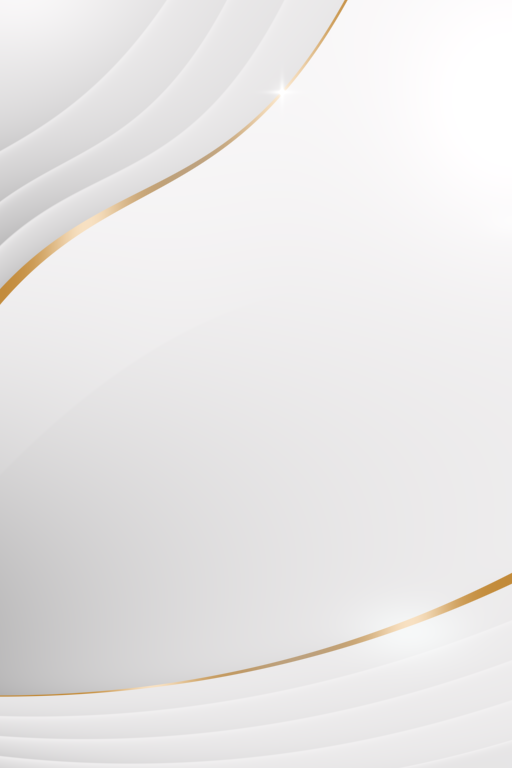
This background is drawn by a WebGL 2 fragment shader. Its source:

```glsl
#version 300 es
precision highp float;
// Pale satin background: a soft grey sheet between two stacks of curved layers,
// each stack closed by a tapering gold ribbon. Every edge is a cubic y(x), turned
// into an approximate distance that drives the shadows, rims and ribbons.
uniform vec2 u_resolution;
out vec4 fragColor;

const vec3 GOLD_DARK = vec3(0.76, 0.54, 0.22);
const vec3 GOLD_TAN = vec3(0.74, 0.63, 0.49);
const vec3 GOLD_PALE = vec3(0.97, 0.88, 0.76);
const vec3 PAPER_TINT = vec3(1.003, 0.997, 1.0);

// Signed distance to y = k.x + k.y x + k.z x^2 + k.w x^3, positive above.
float curveDistance(vec2 p, vec4 k) {
  float height = k.x + p.x * (k.y + p.x * (k.z + p.x * k.w));
  float slope = k.y + p.x * (2.0 * k.z + 3.0 * k.w * p.x);
  return (p.y - height) / sqrt(1.0 + slope * slope);
}

float glow(vec2 p, vec2 center, vec2 radius) {
  vec2 q = (p - center) / radius;
  return exp(-dot(q, q));
}

float above(float d, float pixel) {
  return smoothstep(-pixel, pixel, d);
}

// Brightness of a layer that darkens towards its lower edge and the left side.
float layerShade(float base, float d, float x, float depth, float reach, float fade) {
  return base - depth * exp(-max(d, 0.0) / reach - fade * x);
}

// Soft light rim just below an edge, with a crisp upper side.
float rim(float d, float width, float pixel) {
  return exp(-abs(d) / width) * (1.0 - above(d - 0.002, pixel));
}

float ribbon(float d, float halfWidth, float pixel) {
  return 1.0 - smoothstep(-pixel, pixel, abs(d) - halfWidth);
}

// Grey sheet, darkest near the lower left.
float sheetShade(vec2 p, float pixel) {
  float rise = (p.y - 0.22 - 0.3 * p.x) / 0.47;
  float shade = 0.947 - 0.21 * exp(-2.4 * p.x - rise * rise);
  float fold = curveDistance(p, vec4(0.572, 1.03, -0.71, 0.0));
  shade += 0.012 * above(fold, 2.0 * pixel) * exp(-max(fold, 0.0) / 0.2)
         * (1.0 - smoothstep(0.25, 0.6, p.x));
  shade += 0.025 * smoothstep(0.6, 1.5, p.y);
  return shade + 0.045 * glow(p, vec2(1.0, 1.27), vec2(0.22, 0.26));
}

// Upper stack; edgeDistance is measured from its gold border.
float upperShade(vec2 p, float edgeDistance, float pixel) {
  vec4 edges[3] = vec4[3](
    vec4(1.018, 0.9485, -2.264, 3.795),
    vec4(1.104, 0.7405, -1.618, 4.39),
    vec4(1.203, 0.55, 0.4, 2.1));
  float shade = layerShade(0.925, edgeDistance, p.x, 0.19, 0.055, 3.5);
  for (int i = 0; i < 3; i++) {
    float d = curveDistance(p, edges[i]);
    float depth = 0.19 - 0.03 * float(i);
    float layer = layerShade(0.92, d, p.x, depth, 0.085, 3.8);
    shade = mix(shade, layer, above(d, pixel));
    shade = mix(shade, 0.95, 0.65 * rim(d, 0.008, pixel));
  }
  return shade + 0.06 * glow(p, vec2(0.04, 1.52), vec2(0.2, 0.13));
}

// Lower stack, painted from the bottom layer up.
float lowerShade(vec2 p, float pixel) {
  float shade = 0.91 - 0.12 * exp(-2.5 * p.x);
  for (int i = 3; i >= 0; i--) {
    float n = float(i);
    vec4 edge = vec4(0.1 - 0.039 * n, -0.03 - 0.043 * n, 0.217 + 0.004 * n, 0.0);
    float d = curveDistance(p, edge);
    float layer = layerShade(0.928, d, p.x, 0.07 + 0.025 * n, 0.035, 2.0);
    shade = mix(shade, layer, above(d, pixel));
    shade = mix(shade, 0.955, 0.7 * rim(d, 0.007, pixel));
  }
  return shade;
}

// Gold along a ribbon: dark ends, tan middle, pale bands at two positions.
vec3 goldColor(float x, vec2 paleAt, float tanAt) {
  vec2 q = (vec2(x) - paleAt) / 0.085;
  vec3 gold = mix(GOLD_DARK, GOLD_TAN, exp(-pow((x - tanAt) / 0.17, 2.0)));
  return mix(gold, GOLD_PALE, min(exp(-q.x * q.x) + exp(-q.y * q.y), 1.0));
}

void main() {
  vec2 p = gl_FragCoord.xy / u_resolution.x;
  p.y *= 1.5 * u_resolution.x / u_resolution.y;
  float pixel = 0.8 / u_resolution.x;
  float upper = curveDistance(p, vec4(0.92, 1.13, -2.205, 2.666));
  float lower = curveDistance(p, vec4(0.1406, 0.0, 0.2, 0.03));

  // Sheet and stacks, with a contact shadow over the lower border.
  float shade = sheetShade(p, pixel);
  shade -= 0.055 * exp(-max(lower, 0.0) / 0.022) * (1.0 - 0.8 * p.x);
  shade = mix(shade, upperShade(p, upper, pixel), above(upper, pixel));
  shade = mix(lowerShade(p, pixel), shade, above(lower, pixel));
  vec3 color = shade * PAPER_TINT;

  // Light caught along the lower border.
  color = mix(color, vec3(0.98, 0.99, 0.99), 0.75 * glow(p, vec2(0.8, 0.265), vec2(0.11, 0.06)));

  // Gold ribbons.
  float upperWidth = mix(0.0105, 0.0025, smoothstep(-0.1, 0.62, p.x));
  float lowerWidth = mix(0.0012, 0.0095, p.x * p.x);
  color = mix(color, goldColor(p.x, vec2(0.17, 0.55), 0.38), ribbon(upper, upperWidth, pixel));
  color = mix(color, goldColor(p.x, vec2(0.3, 0.8), 0.58), ribbon(lower, lowerWidth, pixel));

  // Small sparkle on the upper ribbon and a glint at the right side.
  vec2 star = vec2(0.551, 1.32);
  float sparkle = glow(p, star, vec2(0.03, 0.004)) + glow(p, star, vec2(0.004, 0.03));
  sparkle += 0.7 * glow(p, star, vec2(0.018)) + 0.7 * glow(p, vec2(1.0, 1.065), vec2(0.05, 0.025));
  color = mix(color, vec3(1.0), min(0.65 * sparkle, 1.0));
  fragColor = vec4(clamp(color, 0.0, 1.0), 1.0);
}
```
